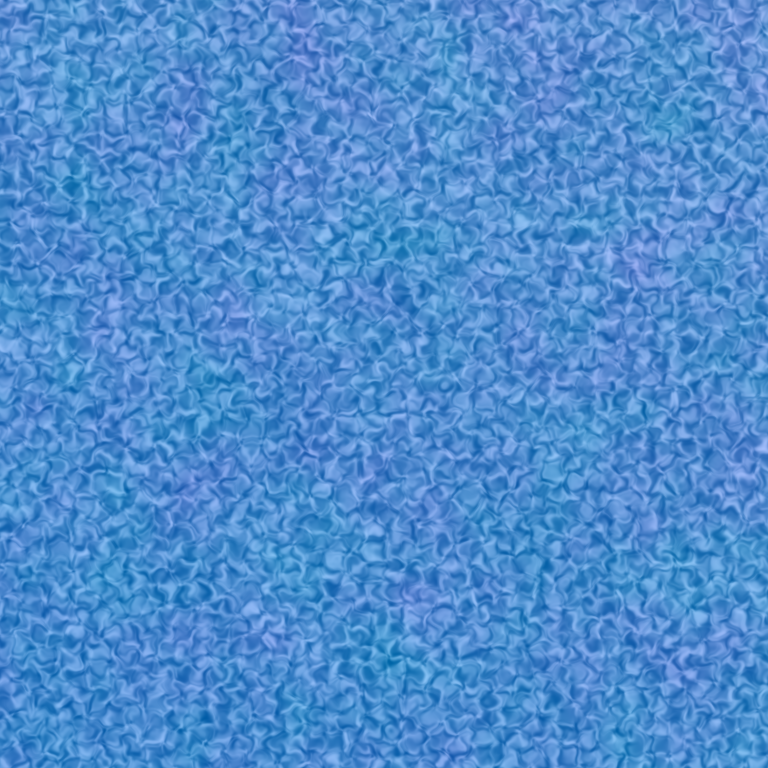
Reproduce this texture procedurally as a Shadertoy shader.

```glsl
#define GRAIN_SCALE 70.0
#define GRAIN_CONTRAST 4.1
#define CURL 0.32
#define BLOTCH_SCALE 7.0
#define BASE_BLUE vec3(0.312, 0.554, 0.812)
#define GRAIN_TINT vec3(0.098, 0.070, 0.056)
#define SLOPE_TINT vec3(0.080, 0.030, 0.012)
#define VIOLET_TINT vec3(0.075, -0.030, 0.020)

// Random unit gradient for a lattice point
vec2 gradientAt(vec2 cell) {
    uvec2 q = uvec2(ivec2(cell) + 4096);
    uint h = q.x * 1597334677u ^ q.y * 3812015801u;
    h = (h ^ (h >> 15)) * 2246822519u;
    h ^= h >> 13;
    float angle = float(h & 65535u) / 65536.0 * 6.28318;
    return vec2(cos(angle), sin(angle));
}

float gradientNoise(vec2 p) {
    vec2 i = floor(p), f = p - i;
    vec2 u = f * f * f * (f * (f * 6.0 - 15.0) + 10.0);
    vec2 e = vec2(1.0, 0.0);
    float a = dot(gradientAt(i), f);
    float b = dot(gradientAt(i + e.xy), f - e.xy);
    float c = dot(gradientAt(i + e.yx), f - e.yx);
    float d = dot(gradientAt(i + e.xx), f - e.xx);
    return mix(mix(a, b, u.x), mix(c, d, u.x), u.y);
}

// Short curled flecks: warped noise, finer detail and thin bright wisps
float fleckGrain(vec2 p) {
    mat2 turn = mat2(0.80, 0.60, -0.60, 0.80);
    vec2 bend = vec2(gradientNoise(p * 0.8 + 31.7), gradientNoise(p * 0.8 + 83.2));
    p += bend * CURL * 3.0;
    float coarse = gradientNoise(p);
    float fine = gradientNoise(turn * p * 1.75 + 17.3);
    float wisp = 0.16 - abs(gradientNoise(turn * p * 0.9 + 57.1));
    return coarse + 0.60 * fine + 0.45 * wisp;
}

// Slow drift of colour over several octaves
float blotches(vec2 p) {
    float sum = 0.0, weight = 0.6;
    for (int k = 0; k < 3; k++) {
        sum += weight * gradientNoise(p);
        p = mat2(1.6, 1.2, -1.2, 1.6) * p + 9.4;
        weight *= 0.65;
    }
    return sum;
}

void mainImage(out vec4 fragColor, in vec2 fragCoord) {
    vec2 uv = fragCoord / iResolution.y;

    // Fleck brightness with softened extremes
    float grain = GRAIN_CONTRAST * fleckGrain(uv * GRAIN_SCALE);
    grain /= sqrt(1.0 + 0.07 * grain * grain);

    // Paler toward the upper right, deeper toward the lower left
    float slope = dot(uv - 0.5, vec2(0.35, 0.75));
    float violet = blotches(uv * BLOTCH_SCALE + 3.6);
    float shade = blotches(uv * BLOTCH_SCALE * 0.8 + 41.5);

    vec3 color = BASE_BLUE + GRAIN_TINT * (grain + 0.7 * shade);
    color += SLOPE_TINT * slope + VIOLET_TINT * violet * 1.6;
    fragColor = vec4(clamp(color, 0.0, 1.0), 1.0);
}
```
